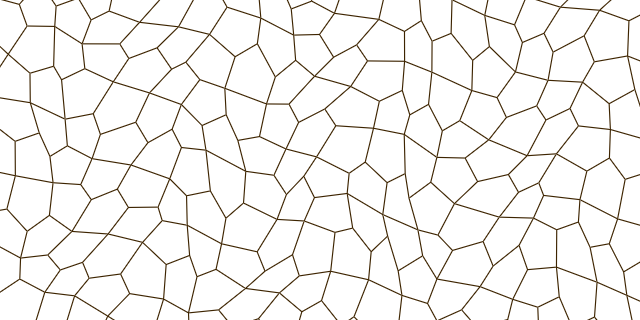
This pattern is drawn by a Shadertoy shader. Its source:

```glsl
const float CELLS_PER_HEIGHT = 8.7;
const vec3 PAPER = vec3(1.0);
const vec3 INK = vec3(0.24, 0.14, 0.0);

float hash1(float n) {
    return fract(sin(n * 12.9898 + 4.1) * 43758.5453);
}

vec2 hash2(vec2 p) {
    return fract(sin(vec2(dot(p, vec2(127.1, 311.7)), dot(p, vec2(269.5, 183.3)))) * 43758.5453);
}

float segmentDistance(vec2 p, vec2 a, vec2 b) {
    vec2 ab = b - a;
    return length(p - a - ab * clamp(dot(p - a, ab) / dot(ab, ab), 0.0, 1.0));
}

// Every other corner of a column splits in two along a diagonal, so each cell has five sides
vec2 splitAxis(vec2 id) {
    float parity = step(0.5, hash1(id.x));
    return mod(id.y + parity, 2.0) < 0.5 ? vec2(1.0, 2.0 * parity - 1.0) : vec2(0.0);
}

// Position of the half corner that carries the edge leaving towards "side"
vec2 corner(vec2 id, vec2 side) {
    vec2 axis = splitAxis(id);
    float half_ = sign(dot(axis, side));
    vec2 jitter = hash2(vec2(3.0 * id.x + half_, id.y)) - 0.5;
    vec2 sway = 0.15 * sin(id.yx * 1.1 + vec2(0.0, 2.0)) + 0.08 * sin(id * 1.9 + id.yx * 0.6);
    return id + 0.21 * half_ * axis + 0.22 * jitter + sway;
}

// Distance to the nearest cell wall
float wallDistance(vec2 p) {
    const vec2 E = vec2(1.0, 0.0), N = vec2(0.0, 1.0);
    vec2 base = floor(p);
    float d = 9.0;
    for (int j = -2; j <= 2; j++) {
        for (int i = -2; i <= 2; i++) {
            vec2 id = base + vec2(i, j);
            vec2 east = corner(id, E);
            d = min(d, segmentDistance(p, east, corner(id + E, -E)));
            d = min(d, segmentDistance(p, corner(id, N), corner(id + N, -N)));
            // Short wall joining the two halves of a split corner
            if (splitAxis(id).x > 0.5) d = min(d, segmentDistance(p, east, corner(id, -E)));
        }
    }
    return d;
}

void mainImage(out vec4 fragColor, in vec2 fragCoord) {
    vec2 uv = fragCoord / iResolution.y;
    float tilt = 0.32;
    mat2 turn = mat2(cos(tilt), sin(tilt), -sin(tilt), cos(tilt));
    float d = wallDistance(turn * uv * CELLS_PER_HEIGHT + 20.0) / CELLS_PER_HEIGHT;

    // Thin line with a one pixel soft edge
    float ink = clamp((0.0018 - d) * iResolution.y + 0.5, 0.0, 1.0);
    fragColor = vec4(mix(PAPER, INK, ink), 1.0);
}
```
